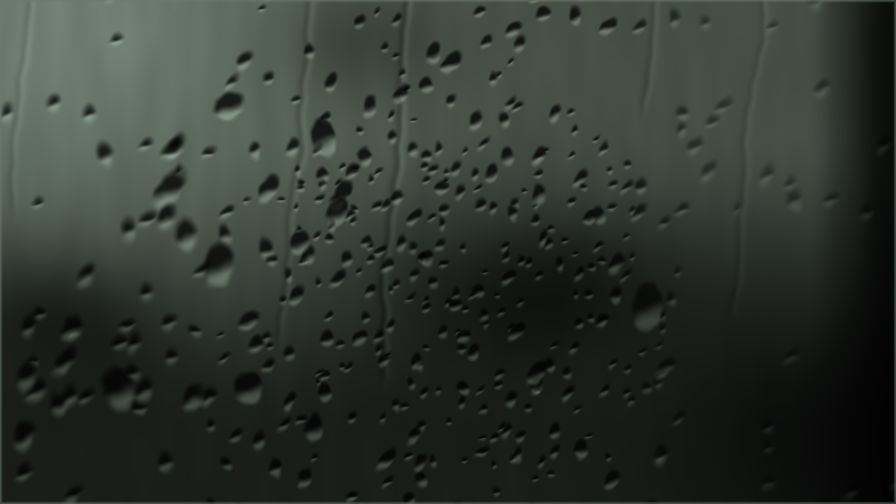
A Shadertoy shader for this texture:

```glsl
// Rain drops and thin water trails on a misted window at dusk.

vec2 hash2(vec2 p) {
    vec3 h = fract(p.xyx * vec3(0.1031, 0.1030, 0.0973));
    h += dot(h, h.yzx + 33.33);
    return fract((h.xx + h.yz) * h.zy);
}

float gradientNoise(vec2 p) {
    vec2 i = floor(p), f = fract(p);
    vec2 u = f * f * f * (f * (f * 6.0 - 15.0) + 10.0);
    vec2 e = vec2(0.0, 1.0);
    float a = dot(hash2(i) * 2.0 - 1.0, f);
    float b = dot(hash2(i + e.yx) * 2.0 - 1.0, f - e.yx);
    float c = dot(hash2(i + e.xy) * 2.0 - 1.0, f - e.xy);
    float d = dot(hash2(i + e.yy) * 2.0 - 1.0, f - e.yy);
    return mix(mix(a, b, u.x), mix(c, d, u.x), u.y);
}

// Soft elliptical spot, 1 at its centre
float spot(vec2 p, vec2 centre, vec2 size) {
    vec2 q = (p - centre) / size;
    return exp(-dot(q, q));
}

// Blurred scenery behind the glass
float backdrop(vec2 p) {
    float sky = smoothstep(0.12, 0.76, p.y + 0.08 * gradientNoise(p * 3.0));
    float v = mix(0.115, mix(0.40, 0.31, smoothstep(0.0, 1.2, p.x)), sky);
    v += 0.10 * spot(p, vec2(0.15, 0.98), vec2(0.42, 0.32));
    v *= 1.0 - 0.65 * spot(p, vec2(1.08, 0.42), vec2(0.28, 0.17));
    v *= 1.0 - 0.50 * spot(p, vec2(0.10, 0.36), vec2(0.20, 0.13));
    v *= 1.0 - 0.28 * spot(p, vec2(0.72, 0.92), vec2(0.15, 0.11));
    v *= 1.0 - 0.65 * spot(p, vec2(1.70, 0.12), vec2(0.34, 0.30));
    v *= 1.0 - 0.85 * smoothstep(1.58, 1.78, p.x);
    // Faint vertical smears
    return v * (1.0 + 0.10 * gradientNoise(p * vec2(22.0, 5.0)));
}

// Scattered drops: dark upper part, bright lower part
float addDrops(float v, vec2 p, float cell, float radius, float density, vec2 middle, vec2 spread) {
    float base = v;
    vec2 home = floor(p / cell);
    for (int j = -1; j <= 1; j++)
    for (int i = -1; i <= 1; i++) {
        vec2 id = home + vec2(i, j);
        vec2 seed = id + 200.0 * radius * 97.0;
        vec2 pick = hash2(seed + 17.3), form = hash2(seed + 51.7);
        vec2 centre = (id + 0.1 + 0.8 * hash2(seed)) * cell;
        if (pick.x > density * spot(centre, middle, spread)) continue;

        float r = radius * mix(0.55, 1.0, pick.y);
        vec2 q = p - centre;
        q.x -= mix(-0.15, 0.6, form.x) * q.y;
        q /= r * vec2(1.0, mix(1.0, 1.75, form.y));

        // Focus is best near the middle of the pane
        float away = smoothstep(0.25, 0.65, abs(centre.x - 0.9));
        float blur = mix(0.0045, 0.009, away) / r;
        float mask = 1.0 - smoothstep(1.0 - blur, 1.0 + blur, length(q));
        float light = smoothstep(-0.15, 0.65, dot(q, vec2(0.25, -0.95)));
        float shade = mix(base * 0.25, base * 0.95 + 0.19, light);
        float strength = 1.0 - 0.5 * smoothstep(1.15, 1.45, centre.x);
        v = mix(v, shade, mask * strength);
    }
    return v;
}

// Wavering runs of water with a lit and a shaded side
float addTrails(float v, vec2 p) {
    // x at the top, lowest point, strength
    vec3 trails[5] = vec3[5](vec3(0.06, 0.55, 0.5), vec3(0.62, 0.30, 0.7),
        vec3(0.82, 0.22, 1.0), vec3(1.30, 0.75, 0.6), vec3(1.51, 0.35, 0.5));
    for (int i = 0; i < 5; i++) {
        vec3 t = trails[i];
        float sway = 0.022 * gradientNoise(vec2(p.y * 6.0, t.x * 31.0))
                   + 0.008 * gradientNoise(vec2(p.y * 22.0, t.x * 57.0));
        float x = (p.x - t.x + 0.09 * (1.0 - p.y) - sway) / 0.008;
        float side = x * exp(-x * x);
        float reach = smoothstep(t.y, t.y + 0.06, p.y);
        v += t.z * reach * side * (0.05 + 0.28 * v);
    }
    return v;
}

void mainImage(out vec4 fragColor, in vec2 fragCoord) {
    vec2 p = fragCoord / iResolution.y;
    vec2 size = vec2(iResolution.x / iResolution.y, 1.0);
    float v = addTrails(backdrop(p), p);

    // Uneven outlines, then drops from fine to large
    vec2 w = p + 0.007 * vec2(gradientNoise(p * 38.0), gradientNoise(p * 38.0 + 70.0));
    v = addDrops(v, w, 0.036, 0.0085, 0.62, vec2(0.92, 0.42), vec2(0.34, 0.42));
    v = addDrops(v, w, 0.062, 0.0140, 0.55, vec2(0.85, 0.60), vec2(0.80, 0.80));
    v = addDrops(v, w, 0.080, 0.0190, 0.60, vec2(0.20, 0.25), vec2(0.35, 0.35));
    v = addDrops(v, w, 0.140, 0.0300, 0.55, vec2(0.55, 0.58), vec2(0.45, 0.30));

    // Thin pale rim of the pane
    vec2 inset = min(p, size - p);
    float rim = 1.0 - smoothstep(0.001, 0.006, min(inset.x, inset.y));
    v = mix(v, 0.48, 0.55 * rim);

    fragColor = vec4(max(v, 0.0) * vec3(0.88, 1.0, 0.89), 1.0);
}
```
